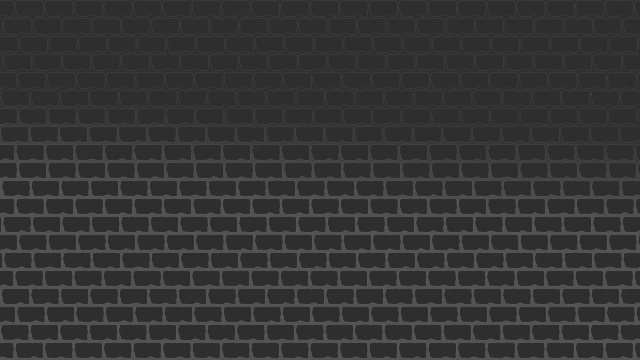
Give the GLSL for this pattern, as a Shadertoy shader.

```glsl
float hash(vec2 p) {
    return fract(sin(dot(p, vec2(127.1, 311.7))) * 4375.85);
}

vec2 gradientAt(vec2 cell) {
    float angle = 6.2832 * hash(cell);
    return vec2(cos(angle), sin(angle));
}

float gradientNoise(vec2 p) {
    vec2 i = floor(p), f = fract(p);
    vec2 u = f * f * f * (f * (f * 6.0 - 15.0) + 10.0);
    vec2 e = vec2(1.0, 0.0);
    float low = mix(dot(gradientAt(i), f), dot(gradientAt(i + e), f - e), u.x);
    float high = mix(dot(gradientAt(i + e.yx), f - e.yx), dot(gradientAt(i + 1.0), f - 1.0), u.x);
    return mix(low, high, u.y);
}

float roundedBox(vec2 p, vec2 halfSize, float radius) {
    vec2 q = abs(p) - halfSize + radius;
    return length(max(q, 0.0)) + min(max(q.x, q.y), 0.0) - radius;
}

// Chipped brick, measured in course heights
float brickDistance(vec2 p, vec2 id) {
    float lower = 1.0 - smoothstep(-0.4, 0.1, p.y);
    float left = 1.0 - smoothstep(-0.75, -0.2, p.x);
    float chipX = 0.18 + 0.16 * (hash(id + 5.0) - 0.5);
    float chip = exp(-pow((p.x - chipX) / 0.17, 2.0));
    vec2 q = p - vec2(0.1 * left, 0.11 * chip + 0.06 * left) * lower;
    float wobble = gradientNoise(p * 4.0 + 0.3 * hash(id) + 7.0);
    return roundedBox(q - vec2(0.0, 0.025), vec2(0.765, 0.435), 0.13) + 0.045 * wobble;
}

void mainImage(out vec4 fragColor, in vec2 fragCoord) {
    vec2 uv = fragCoord / iResolution.xy;

    // Staggered courses with a slip in the bond and uneven offsets
    float row = floor(uv.y * 20.0);
    float stagger = 0.5 * mod(floor(row * 1.094) + 1.0, 2.0);
    float shift = stagger + 0.06 + 0.16 * (hash(vec2(row, 3.0)) - 0.5);
    vec2 wall = vec2(uv.x * 21.7 - shift, uv.y * 20.0);
    vec2 id = floor(wall);
    vec2 local = (fract(wall) - 0.5) * vec2(1.64, 1.0);

    float d = brickDistance(local, id);
    float aa = 20.0 / iResolution.y;

    // Mortar fades into the brick colour towards the top
    float light = 1.0 - smoothstep(0.4, 0.72, uv.y + 0.1 * (uv.x - 0.5));
    float mortar = mix(0.185, 0.32, light);
    float shade = mix(0.18, mortar, smoothstep(-0.5 * aa, 0.5 * aa, d));

    // Fine rim around each brick
    float rim = 1.0 - smoothstep(0.01, 0.01 + 0.7 * aa, abs(d - 0.015));
    shade = mix(shade, mix(0.25, 0.35, light), 0.65 * rim);

    fragColor = vec4(vec3(shade), 1.0);
}
```
